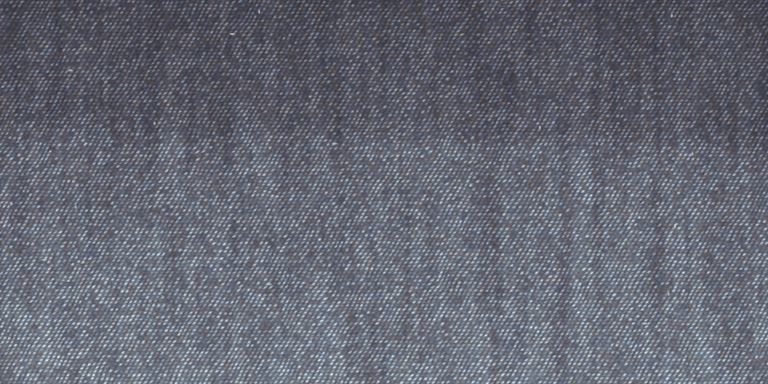
A Shadertoy shader for this texture:

```glsl
// Faded blue denim: a fine diagonal twill of pale weft dots over dark warp,
// with vertical yarn streaks, a soft fold shading the top and a few white slubs.
// The dots sit on a sheared grid; sine hashes vary their brightness and hue.

float hash(vec2 p) {
    return fract(sin(dot(p, vec2(127.1, 311.7))) * 43758.5453);
}

float noise(vec2 p) {
    vec2 i = floor(p), f = fract(p);
    f = f * f * (3.0 - 2.0 * f);
    return mix(mix(hash(i), hash(i + vec2(1, 0)), f.x),
               mix(hash(i + vec2(0, 1)), hash(i + vec2(1, 1)), f.x), f.y);
}

// Large-scale light: brighter at the bottom, a darker band above the fold
float clothLight(vec2 uv) {
    float fold = smoothstep(0.62, 0.70, uv.y + 0.02 * uv.x);
    float corner = smoothstep(0.8, 1.6, length(uv - vec2(0.9, 0.3)));
    return 0.49 - 0.12 * uv.y - 0.05 * fold - 0.04 * corner;
}

// Long yarn streaks, weaker cross threads and cloudy wear
float yarnWear(vec2 uv) {
    float warp = noise(uv * vec2(95.0, 8.0)) + noise(uv * vec2(34.0, 3.0) + 40.0) - 1.0;
    float weft = noise(uv * vec2(10.0, 80.0) + 9.0) - 0.5;
    float cloud = noise(uv * 16.0 + 70.0) - 0.5;
    return 1.0 + 0.15 * warp + 0.07 * weft + 0.05 * cloud;
}

// Sparse white slubs, one candidate per grid cell
float slubs(vec2 uv) {
    vec2 cell = floor(uv * 14.0);
    float seed = hash(cell + 5.3);
    vec2 center = 0.2 + 0.6 * vec2(hash(cell + 17.0), hash(cell + 31.0));
    vec2 size = mix(vec2(0.05, 0.08), vec2(0.12, 0.05), step(0.75, hash(cell + 53.0)));
    float d = length((fract(uv * 14.0) - center) / size);
    return step(0.93, seed) * (1.0 - smoothstep(0.3, 1.2, d));
}

void mainImage(out vec4 fragColor, in vec2 fragCoord) {
    vec2 uv = fragCoord / iResolution.y;

    // Twill grid: the shear makes the ribs climb to the right
    vec2 bend = vec2(noise(uv * 22.0), noise(uv * 22.0 + 60.0)) - 0.5;
    vec2 weave = vec2(76.0 * uv.x - 44.0 * uv.y, 105.0 * uv.y) + 0.6 * bend;
    vec2 stitch = floor(weave);
    vec2 wave = cos(6.28318 * (fract(weave) - 0.5));
    float weftDot = (0.5 + 0.5 * wave.x) * (0.65 + 0.35 * wave.y);

    // Each stitch shows a different amount of pale weft
    float pale = hash(stitch);
    float grain = 0.82 + weftDot * (0.1 + 0.9 * pale);
    grain += 0.2 * (noise(uv * 190.0) - 0.5);
    float value = clothLight(uv) * yarnWear(uv) * grain;

    // Indigo shadows turn to cool grey-blue highlights
    vec3 tint = mix(vec3(0.98, 0.97, 1.11), vec3(0.93, 1.02, 1.09),
                    smoothstep(0.3, 0.6, value));
    vec3 color = value * tint;

    // Stray blue and tan fibres
    float hue = hash(stitch + 23.0) - 0.5;
    color += hue * (0.15 + weftDot) * vec3(-0.07, 0.0, 0.08);

    color = mix(color, vec3(0.82, 0.85, 0.84), 0.7 * slubs(uv));
    fragColor = vec4(clamp(color, 0.0, 1.0), 1.0);
}
```
